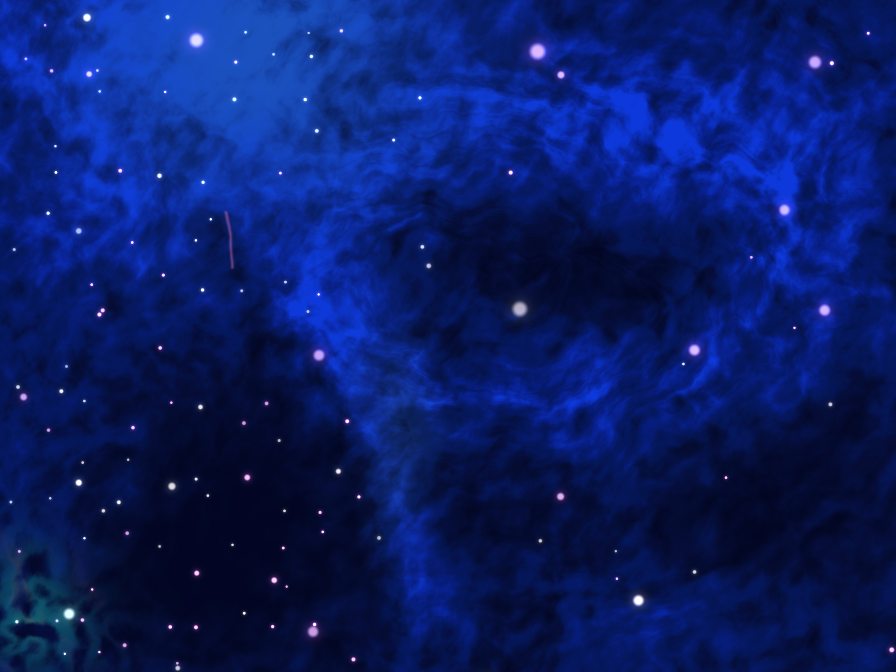
This texture is drawn by a Shadertoy shader. Its source:

```glsl
vec2 hash2(vec2 p) {
    vec3 q = fract(p.xyx * vec3(0.1031, 0.1030, 0.0973));
    q += dot(q, q.yzx + 33.33);
    return fract((q.xx + q.yz) * q.zy);
}

float gradientNoise(vec2 p) {
    vec2 i = floor(p), f = fract(p);
    vec2 u = f * f * f * (f * (f * 6.0 - 15.0) + 10.0);
    vec2 e = vec2(0.0, 1.0);
    float a = dot(hash2(i) * 2.0 - 1.0, f);
    float b = dot(hash2(i + e.yx) * 2.0 - 1.0, f - e.yx);
    float c = dot(hash2(i + e.xy) * 2.0 - 1.0, f - e.xy);
    float d = dot(hash2(i + 1.0) * 2.0 - 1.0, f - 1.0);
    return mix(mix(a, b, u.x), mix(c, d, u.x), u.y);
}

float fbm(vec2 p) {
    float sum = 0.0, amp = 0.55;
    for (int i = 0; i < 5; i++) {
        sum += amp * gradientNoise(p);
        p = mat2(1.6, 1.2, -1.2, 1.6) * p + 17.3;
        amp *= 0.55;
    }
    return sum;
}

float blob(vec2 p, vec2 center, vec2 size) {
    vec2 q = (p - center) / size;
    return exp(-dot(q, q));
}

float segment(vec2 p, vec2 a, vec2 b) {
    vec2 ab = b - a;
    return length(p - a - ab * clamp(dot(p - a, ab) / dot(ab, ab), 0.0, 1.0));
}

// One grid of soft round stars, crowded towards the left
vec3 starLayer(vec2 p, float cell, float radius, vec2 chance, float seed) {
    vec2 id = floor(p / cell);
    vec2 rnd = hash2(id + seed), tint = hash2(id + seed + 71.0);
    float d = length(p - (id + 0.2 + 0.6 * hash2(id + seed + 37.0)) * cell);
    float present = step(rnd.x, mix(chance.x, chance.y, smoothstep(0.3, 0.65, id.x * cell)));
    float r = radius * mix(0.65, 1.2, rnd.y);
    vec3 halo = mix(vec3(0.7, 0.25, 0.6), vec3(0.45, 0.45, 0.35), step(0.4, tint.x));
    vec3 core = mix(vec3(1.0, 0.85, 0.9), vec3(0.95, 0.92, 0.75), tint.x);
    float glow = exp(-d * d / (r * r * 1.5));
    float disc = 1.0 - smoothstep(r * 0.4, r * 1.05, d);
    return present * mix(0.6, 1.0, tint.y) * (halo * glow * 0.5 + core * disc * 0.9);
}

void mainImage(out vec4 fragColor, in vec2 fragCoord) {
    vec2 uv = fragCoord / iResolution.y;
    uv.x += 0.5 * (4.0 / 3.0 - iResolution.x / iResolution.y);

    // Warped space for ragged cloud edges
    vec2 warp = vec2(fbm(uv * 4.0 + 4.0), fbm(uv * 4.0 + 31.0));
    vec2 p = uv + 0.12 * warp;

    // Broken elliptical ring with wisps running round it
    vec2 q = (p - vec2(0.84, 0.62)) / vec2(0.36, 0.22);
    float r = length(q);
    vec2 dir = q / max(r, 0.001);
    float wisps = fbm(dir * 4.0 + vec2(r * 5.0, r * 3.5) + warp);
    float offset = r - 1.0 + 0.6 * fbm(uv * 5.0 + 9.0);
    float ring = exp(-offset * offset * 7.0);

    // Slanted streaks on the left, billows and fine mottling everywhere
    vec2 slant = mat2(0.88, -0.47, 0.47, 0.88) * p;
    float streaks = fbm(slant * vec2(18.0, 7.0));
    float billows = fbm(p * 6.0 + warp);
    float mottle = fbm(mat2(0.8, 0.6, -0.6, 0.8) * uv * vec2(25.0, 17.0) + 1.2 * warp);
    float threads = 1.0 - abs(gradientNoise(uv * 22.0 + 2.0 * warp)) * 2.5;
    float strand = segment(p + 0.03 * mottle, vec2(0.45, 0.57), vec2(0.66, 0.1));

    // Broad masses of light and dark
    float mass = 0.25
        + 0.40 * blob(p, vec2(0.32, 0.97), vec2(0.38, 0.2))
        + 0.28 * blob(p, vec2(0.14, 0.70), vec2(0.22, 0.22))
        + 0.20 * blob(p, vec2(1.15, 0.87), vec2(0.28, 0.2))
        + 0.14 * blob(p, vec2(0.97, 0.08), vec2(0.13, 0.15))
        + 0.18 * blob(p, vec2(0.03, 0.28), vec2(0.15, 0.13))
        + 0.17 * blob(p, vec2(0.97, 0.73), vec2(0.16, 0.06))
        + ring * (0.25 + 0.35 * wisps)
        + 0.30 * exp(-strand * strand * 380.0)
        - 0.28 * blob(p, vec2(0.32, 0.2), vec2(0.26, 0.2))
        - 0.18 * blob(p, vec2(1.12, 0.24), vec2(0.18, 0.13))
        - 0.13 * blob(p, vec2(0.86, 0.6), vec2(0.22, 0.12));
    float left = 1.0 - smoothstep(0.35, 0.6, uv.x);
    float detail = 0.42 * billows + 0.38 * mix(wisps, streaks, left)
        + 0.72 * mottle + 0.14 * (threads - 0.5);
    float density = mass + detail * (0.3 + 1.1 * clamp(mass, 0.0, 0.7));

    // Navy to cobalt
    vec3 col = mix(vec3(0.008, 0.025, 0.14), vec3(0.02, 0.05, 0.21), smoothstep(0.0, 0.2, density));
    col = mix(col, vec3(0.02, 0.09, 0.36), smoothstep(0.15, 0.38, density));
    col = mix(col, vec3(0.03, 0.12, 0.53), smoothstep(0.35, 0.6, density));
    col = mix(col, vec3(0.05, 0.22, 0.86), smoothstep(0.5, 0.9, density));

    // Teal haze at the top and along the strand
    float haze = blob(p, vec2(0.4, 0.93), vec2(0.26, 0.22));
    col = mix(col, vec3(0.11, 0.33, 0.74), haze * clamp(density * 1.35, 0.0, 0.92));
    col += vec3(0.08, 0.13, 0.02) * blob(p, vec2(0.58, 0.35), vec2(0.06, 0.15)) * density;

    // Lacy green corner with rusty knots
    float lace = smoothstep(0.2, 0.9, threads + billows + mottle);
    float corner = blob(p, vec2(0.04, 0.09), vec2(0.1, 0.085));
    vec3 laceColor = mix(vec3(0.06, 0.38, 0.46), vec3(0.38, 0.36, 0.32), smoothstep(0.0, 0.3, streaks));
    col = mix(col, laceColor, corner * lace * 0.9);

    // Thin rosy streak
    float jet = segment(uv + 0.02 * warp, vec2(0.336, 0.68), vec2(0.345, 0.6));
    col += vec3(0.35, 0.15, 0.15) * exp(-jet * jet * 200000.0);

    // Stars: dust, medium, large
    col += starLayer(uv, 0.055, 0.0033, vec2(0.5, 0.05), 5.0);
    col += starLayer(uv + 0.03, 0.12, 0.006, vec2(0.4, 0.16), 113.0);
    col += starLayer(uv + 0.07, 0.23, 0.0125, vec2(0.25, 0.32), 241.0);

    fragColor = vec4(clamp(col, 0.0, 1.0), 1.0);
}
```
